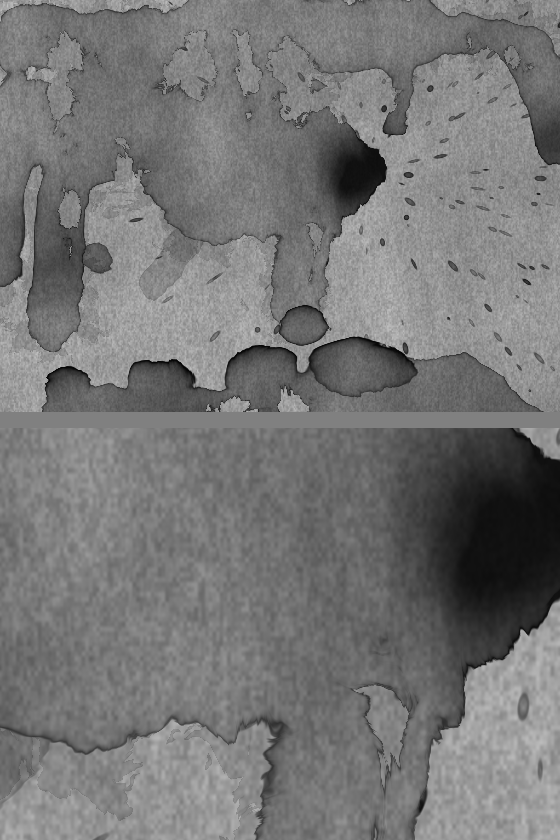
Top, the full canvas; bottom, a detail of the centre.
A Shadertoy shader for this texture:

```glsl
// Grey ink wash on grainy paper: layered stains with dark rims, torn gaps and radiating spatter.

const vec2 LOBE = vec2(.89, .585); // darkest pool, source of the spatter
const float SOFT = .0013;          // edge smoothing in canvas heights

// Wash strokes: start and end point, with a radius each
const vec4 STROKES[12] = vec4[12](
  vec4(.04, .9, .45, .9), vec4(.5, .92, 1, .92), vec4(1, .92, 1.27, .91),
  vec4(1.28, .88, 1.37, .66), vec4(.32, .75, .66, .68), vec4(.52, .6, .7, .59),
  vec4(.02, .72, .22, .66), vec4(.17, .6, .13, .23), vec4(.77, .45, .715, .27),
  vec4(.99, .95, .95, .68), vec4(.82, .6, .86, .57), vec4(.02, .65, 0, .34));
const float RADII[12] = float[12](.07, .08, .05, .06, .17, .18, .1, .07, .065, .022, .075, .045);

// Bare gaps and heavy pools: centre and half size
const vec4 GAPS[12] = vec4[12](
  vec4(.14, .75, .025, .075), vec4(.17, .85, .06, .035), vec4(.465, .845, .05, .06),
  vec4(.61, .84, .025, .06), vec4(.72, .8, .055, .085), vec4(.85, .77, .09, .06),
  vec4(.175, .48, .025, .06), vec4(.31, .57, .04, .06), vec4(.77, .405, .012, .028),
  vec4(1.2, .865, .05, .025), vec4(.57, 0, .04, .02), vec4(.72, 0, .035, .025));
const vec4 POOLS[5] = vec4[5](
  vec4(.145, .055, .055, .06), vec4(.39, .075, .085, .065), vec4(.635, .085, .09, .07),
  vec4(.885, .105, .135, .058), vec4(.74, .205, .055, .06));

vec2 hash2(vec2 p) {
  vec3 q = fract(p.xyx * vec3(.1031, .103, .0973));
  q += dot(q, q.yzx + 33.33);
  return fract((q.xx + q.yz) * q.zy);
}

// Cellular noise: distance to the nearest scattered point
float cells(vec2 p) {
  vec2 id = floor(p);
  float nearest = 2.;
  for (int i = 0; i < 9; i++) {
    vec2 cell = id + vec2(i % 3 - 1, i / 3 - 1);
    nearest = min(nearest, length(cell + hash2(cell) - p));
  }
  return nearest;
}

// Smooth random grain in -0.5..0.5
float grain(vec2 p) {
  vec2 id = floor(p), f = smoothstep(0., 1., fract(p)), e = vec2(1, 0);
  return mix(mix(hash2(id).x, hash2(id + e).x, f.x),
    mix(hash2(id + e.yx).x, hash2(id + e.xx).x, f.x), f.y) - .5;
}

// Layered, folded sines in about -1..1
float ripples(vec2 p) {
  float sum = 0., amp = .55;
  for (int i = 0; i < 6; i++) {
    p = mat2(.8, .6, -.6, .8) * p + 1.7;
    p += .6 * sin(p.yx * 1.3);
    sum += amp * sin(p.x) * cos(p.y);
    p *= 1.8;
    amp *= .6;
  }
  return sum;
}

float smoothMin(float a, float b, float k) {
  float h = max(k - abs(a - b), 0.) / k;
  return min(a, b) - .25 * h * h * k;
}

float capsule(vec2 p, vec4 ends, float r) {
  vec2 v = p - ends.xy, w = ends.zw - ends.xy;
  return length(v - w * clamp(dot(v, w) / dot(w, w), 0., 1.)) - r;
}

float ellipse(vec2 v, vec2 r) {
  return (length(v / r) - 1.) * min(r.x, r.y);
}

float blot(vec2 v, float falloff) {
  return exp(-falloff * dot(v, v));
}

// Darkens a tone inside distance d, with a thin rim where pigment dried
float stain(float tone, float d, float depth, float rim, float width) {
  float dark = clamp(depth + rim * exp(min(d, 0.) / width), 0., .9);
  return tone * (1. - dark * smoothstep(SOFT, -SOFT, d));
}

// Drops stretched away from the lobe, one per grid cell at most
float spatter(float tone, vec2 p, float grid, float chance, float scale) {
  for (int i = 0; i < 9; i++) {
    vec2 cell = floor(p * grid) + vec2(i % 3 - 1, i / 3 - 1);
    vec2 rnd = hash2(cell + 17.), kind = hash2(cell + 71.);
    vec2 centre = (cell + rnd) / grid, dir = normalize(centre - LOBE), v = p - centre;
    if (kind.x > chance * smoothstep(.1, 1., centre.x)) continue;
    v = vec2(dot(v, dir), dot(v, vec2(-dir.y, dir.x)));
    vec2 size = scale * vec2(mix(.006, .017, kind.y), .003 + .005 * rnd.x * rnd.y);
    tone = stain(tone, ellipse(v, size), .1 + .5 * rnd.y * rnd.y, .45, .0015);
  }
  return tone;
}

void mainImage(out vec4 fragColor, in vec2 fragCoord) {
  vec2 p = fragCoord / iResolution.y;
  vec2 q = p + .028 * vec2(ripples(p * 9.), ripples(p * 9. + 7.));
  float torn = ripples(q * vec2(40, 32)) + .6 * (cells(q * 28.) - .45);
  float cloud = ripples(p * 5. + 3.), mottle = ripples(p * vec2(16, 9) + 5.);

  // Wash outline, and a low band joined with its pools
  float body = 1.;
  for (int i = 0; i < 12; i++)
    body = smoothMin(body, capsule(q, STROKES[i], RADII[i]), .03);
  body += .012 * torn * smoothstep(-.2, .4, cloud);
  float top = .055 + .08 * smoothstep(.6, .95, p.x) - .15 * smoothstep(1.1, 1.36, p.x);
  float band = max(q.y - top, .1 - q.x);
  for (int i = 0; i < 5; i++)
    band = smoothMin(band, ellipse(q - POOLS[i].xy, POOLS[i].zw), .012);

  // Ragged gaps
  float wash = min(body, band);
  for (int i = 0; i < 12; i++)
    wash = max(wash, -ellipse(q - GAPS[i].xy, GAPS[i].zw) - .03 * torn);

  // Paper, faint fringe and spatter, left out below the main wash
  float bare = mix(.615, .575, smoothstep(.4, 1.1, p.x)) + .06 * cloud + .035 * mottle;
  float clean = smoothstep(.75, .9, p.x) * smoothstep(.85, .7, p.y);
  float fringe = max(body, wash - .04) - .02 + .07 * torn + .12 * clean;
  float tone = stain(bare, fringe, .12, .16, .002);
  tone = stain(tone, capsule(q, vec4(.37, .33, .46, .42), .035), .15, .15, .002);
  tone = stain(tone, length(q - vec2(.245, .375)) - .035, .35, .3, .004);
  tone = spatter(tone, p, 19., .36, 1.);
  tone = spatter(tone, p, 34., .07, .5);
  tone = mix(bare, tone, smoothstep(-SOFT, SOFT, wash));

  // Main wash: crisp rim, soft bleed behind it, cloudy inside
  float depth = .21 - .06 * cloud + .13 * mottle + .1 * exp(min(wash, 0.) / .02)
    + .55 * blot(q - LOBE, 110.) + .16 * blot(q - vec2(.82, .56), 50.)
    + .4 * blot(q - vec2(1.37, .66), 120.) + .18 * blot(q - vec2(.15, .38), 40.)
    + .1 * smoothstep(.2, .05, p.y);
  tone = stain(tone, wash, depth, .5, .0022);

  // Heavy pools, darkest under the upper edge; the first three melt downward
  for (int i = 0; i < 5; i++) {
    vec2 v = q - POOLS[i].xy;
    float d = ellipse(v, POOLS[i].zw), rise = v.y / POOLS[i].w;
    float hold = i < 3 ? smoothstep(-.5, .5, rise) : 1.;
    float settle = smoothstep(-.5, 1., rise + .4 * mottle) * exp(min(d, 0.) / .022);
    tone = stain(tone, d, hold * (.14 + .55 * settle), .5 * hold, .004);
  }

  // Paper tooth and upright fibres
  float tooth = grain(p * vec2(340, 250)) + .6 * grain(p.yx * vec2(150, 190) + 40.);
  float fibre = grain(p * vec2(260, 60) + 9.);
  tone *= 1. + .19 * tooth + .11 * fibre;
  fragColor = vec4(vec3(clamp(tone, 0., 1.)), 1);
}
```
